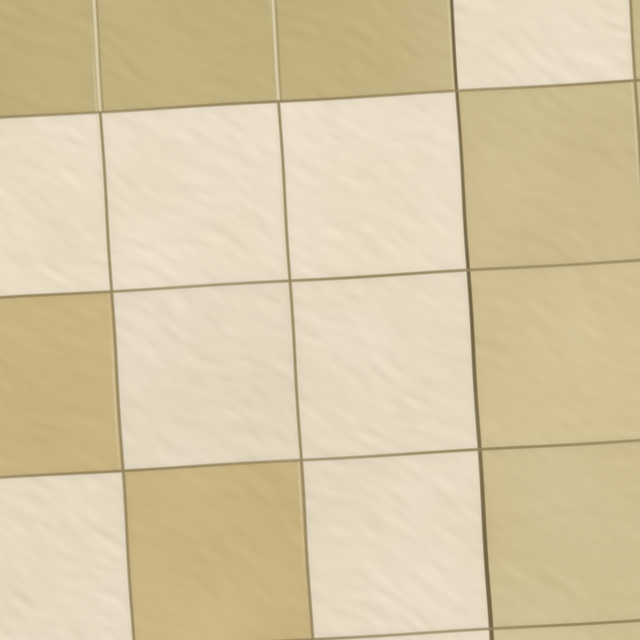
A Shadertoy shader for this texture:

```glsl
// Square cream and tan stone tiles on a slightly tilted grid with thin joints.
// A skewed basis gives the tile cells, row bitmasks choose cream or tan, and
// stretched cellular noise, lit from one side, gives the slanted stone ripple.

// Grid, in canvas units
const vec2 GRID_ORIGIN = vec2(0.4531, 0.5612);
const vec2 COLUMN_STEP = vec2(0.2786, 0.0163);
const vec2 ROW_STEP = vec2(-0.0176, 0.2802);
const float TILE_SIZE = 0.2796;

// Bit n set: the tile in column n is cream. Rows run from the bottom up.
const int CREAM_ROWS[5] = int[5](7, 5, 6, 7, 8);
const ivec2 FIRST_TILE = ivec2(-2, -3);

// Joints, in canvas units
const float JOINT_HALF = 0.0022;
const float WIDE_JOINT_HALF = 0.0034;
const float JOINT_BLUR = 0.0018;
const float WIDE_COLUMN = 1.0;
const float LIGHT_ROW = 1.0;

// Colours
const vec3 CREAM = vec3(0.905, 0.855, 0.765);
const vec3 TAN_WARM = vec3(0.790, 0.705, 0.515);
const vec3 TAN_OLIVE = vec3(0.755, 0.692, 0.500);
const vec3 TAN_PALE = vec3(0.820, 0.760, 0.590);
const vec3 JOINT = vec3(0.575, 0.510, 0.360);
const vec3 JOINT_DARK = vec3(0.390, 0.335, 0.220);
const vec3 JOINT_LIGHT = vec3(0.865, 0.820, 0.690);

// Stone surface
const vec2 RIPPLE_AXIS = vec2(0.86, -0.51);
const vec2 RIPPLE_SCALE = vec2(27.0, 68.0);
const float CREAM_RELIEF = 0.021;
const float TAN_RELIEF = 0.013;
const float MOTTLE = 0.012;
const float TILE_VARIATION = 0.022;

float hash(vec2 p) {
    p = fract(p * vec2(0.1031, 0.1130));
    p += dot(p, p.yx + 33.33);
    return fract((p.x + p.y) * p.x * 57.31);
}

// Cellular noise: soft bumps and dents scattered one per cell
float bumps(vec2 p) {
    vec2 cell = floor(p);
    float sum = 0.0;
    for (int y = -1; y <= 1; y++)
    for (int x = -1; x <= 1; x++) {
        vec2 id = cell + vec2(x, y);
        vec2 point = id + vec2(hash(id + 17.0), hash(id + 71.0));
        vec2 d = p - point;
        sum += (2.0 * hash(id + 143.0) - 1.0) * exp(-3.5 * dot(d, d));
    }
    return sum;
}

// Slope of the stretched bumps as seen by the slanting light
float ripple(vec2 p) {
    vec2 across = vec2(-RIPPLE_AXIS.y, RIPPLE_AXIS.x);
    vec2 r = vec2(dot(p, RIPPLE_AXIS), dot(p, across)) * RIPPLE_SCALE;
    r.y += 0.5 * sin(r.x * 0.9 + sin(r.y * 0.23));
    float coarse = bumps(r + 200.0) - bumps(r + vec2(200.0, 200.5));
    return coarse + 0.35 * bumps(r * 2.1 + 400.0);
}

// Opacity of a line of given half width at distance d
float lineMask(float d, float halfWidth, float blur) {
    return 1.0 - smoothstep(halfWidth - blur, halfWidth + blur, abs(d));
}

vec3 tileColour(ivec2 tile, vec2 p) {
    ivec2 slot = clamp(tile - FIRST_TILE, ivec2(0), ivec2(4));
    bool isCream = ((CREAM_ROWS[slot.y] >> slot.x) & 1) == 1;
    vec3 tan_ = mix(TAN_WARM, TAN_OLIVE, smoothstep(0.5, 0.85, p.y));
    tan_ = mix(tan_, TAN_PALE, smoothstep(0.48, 0.82, p.x) * (1.0 - 0.35 * p.y));
    vec3 colour = isCream ? CREAM : tan_;
    colour += TILE_VARIATION * (hash(vec2(slot) + 5.0) - 0.5);
    colour += (isCream ? CREAM_RELIEF : TAN_RELIEF) * ripple(p);
    return colour + MOTTLE * bumps(p * 9.0 + 30.0) * vec3(1.0, 1.05, 1.3);
}

void mainImage(out vec4 fragColor, in vec2 fragCoord) {
    vec2 p = fragCoord / iResolution.xy;
    float blur = max(JOINT_BLUR, 0.75 / iResolution.y);

    // Tile cell and signed distance to the nearest joints
    vec2 q = inverse(mat2(COLUMN_STEP, ROW_STEP)) * (p - GRID_ORIGIN);
    q += 0.002 * sin(q.yx * vec2(7.0, 5.0));
    vec2 nearest = round(q);
    vec2 d = (q - nearest) * TILE_SIZE;
    vec3 colour = tileColour(ivec2(floor(q)), p);

    // Soft shading and a pale bevel beside the joints
    float wear = 0.5 + 0.5 * sin(q.y * 4.1 + nearest.x * 2.3);
    colour *= 1.0 - 0.05 * exp(-min(abs(d.x), abs(d.y)) / 0.005);
    colour = mix(colour, JOINT_LIGHT, 0.5 * wear * lineMask(d.x + 0.0055, 0.0016, blur));

    // Upright joints: one wide and dark, pale ones in the top row
    bool isWide = nearest.x == WIDE_COLUMN;
    bool isPale = q.y > LIGHT_ROW && nearest.x < WIDE_COLUMN;
    vec3 upright = isWide ? mix(JOINT, JOINT_DARK, 0.65 + 0.35 * wear)
                          : (isPale ? JOINT_LIGHT : JOINT);
    float uprightHalf = isWide ? mix(WIDE_JOINT_HALF, JOINT_HALF, p.y) : JOINT_HALF;
    if (isPale) colour = mix(colour, JOINT, 0.45 * lineMask(d.x - 0.0045, 0.0016, blur));
    colour = mix(colour, upright, 0.88 * lineMask(d.x, uprightHalf, blur));

    // Level joints, varying slightly in strength
    float strength = 0.82 + 0.1 * sin(q.x * 3.0 + nearest.y * 1.7);
    colour = mix(colour, JOINT, strength * lineMask(d.y, JOINT_HALF, blur));

    fragColor = vec4(clamp(colour, 0.0, 1.0), 1.0);
}
```
